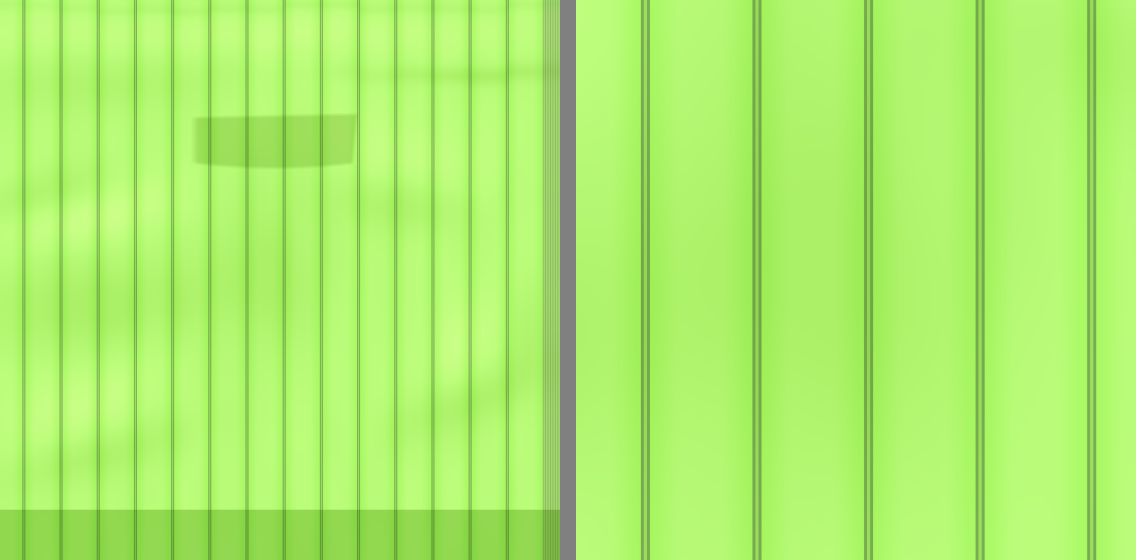
Left: the whole. Right: its middle third, enlarged.
Write a WebGL 1 fragment shader that draws this texture.

```glsl
precision highp float;
// Translucent lime ribbed panels: evenly spaced vertical double-line seams over
// soft cloudy shade, with a dim slot, a dark bottom rail and a finely ribbed right edge.
// Seams and ribs are box-filtered periodic lines; the clouds are sheared Gaussians.
uniform vec2 u_resolution;

const float SEAM_PERIOD = 0.06641;
const float SEAM_START = 0.0426;    // centre of the first seam
const float SEAM_OFFSET = 0.0018;   // each dark line from the seam centre
const float LINE_WIDTH = 0.0017;
const float SEAM_WIDTH = 0.0056;
const float RIB_START = 0.9690;
const float RIB_PERIOD = 0.0044;
const float RIB_WIDTH = 0.0016;
const float RAIL_TOP = 0.0898;
const float SLOT_BLUR = 0.0070;
const vec2 SLOT_MIN = vec2(0.347, 0.700);
const vec2 SLOT_MAX = vec2(0.637, 0.793);

const vec3 LIME = vec3(0.733, 0.990, 0.478);
const vec3 PALE = vec3(0.810, 1.000, 0.545);
const vec3 SHADE = vec3(0.672, 0.940, 0.405);
const vec3 EDGE_TINT = vec3(0.900, 0.985, 0.810);
const vec3 LINE_TINT = vec3(0.79, 0.77, 0.86);
const vec3 GAP_TINT = vec3(0.92, 0.90, 0.96);
const vec3 RIB_BASE_TINT = vec3(0.87, 0.86, 0.90);
const vec3 RIB_LINE_TINT = vec3(0.86, 0.85, 0.90);
const vec3 SLOT_TINT = vec3(0.850, 0.890, 0.750);
const vec3 RAIL_TINT = vec3(0.785, 0.860, 0.660);

float hash(vec2 p) {
  p = fract(p * vec2(0.1031, 0.1173));
  p += dot(p, p.yx + 33.33);
  return fract((p.x + p.y) * p.x * 17.31);
}

float noise(vec2 p) {
  vec2 i = floor(p), f = fract(p);
  f = f * f * (3.0 - 2.0 * f);
  return mix(mix(hash(i), hash(i + vec2(1.0, 0.0)), f.x),
             mix(hash(i + vec2(0.0, 1.0)), hash(i + 1.0), f.x), f.y);
}

// Integral of a unit-period stripe of relative width w
float stripeSum(float x, float w) {
  return floor(x) * w + min(fract(x), w);
}

// Pixel coverage of repeated lines centred at start + n * period
float lines(float x, float start, float period, float width, float px) {
  float w = width / period;
  float u = (x - start) / period + 0.5 * w;
  float h = 0.5 * px / period;
  return (stripeSum(u + h, w) - stripeSum(u - h, w)) / (2.0 * h);
}

float above(float x, float edge, float blur) {
  return clamp((x - edge) / blur + 0.5, 0.0, 1.0);
}

// Soft streak with a slope
float cloud(vec2 p, vec2 center, vec2 size, float slope) {
  vec2 d = p - center;
  d.y -= slope * d.x;
  d /= size;
  return exp(-dot(d, d));
}

float cloudShade(vec2 p) {
  float s = 0.0;
  s += 1.00 * cloud(p, vec2(0.17, 0.455), vec2(0.24, 0.085), 0.10);
  s += 0.85 * cloud(p, vec2(0.48, 0.52), vec2(0.11, 0.17), 0.0);
  s += 0.80 * cloud(p, vec2(0.71, 0.635), vec2(0.12, 0.050), -0.10);
  s += 0.90 * cloud(p, vec2(0.84, 0.285), vec2(0.13, 0.050), 0.35);
  s += 0.70 * cloud(p, vec2(0.94, 0.40), vec2(0.04, 0.10), 0.0);
  s += 0.85 * cloud(p, vec2(0.18, 0.190), vec2(0.16, 0.045), 0.28);
  s += 0.75 * cloud(p, vec2(0.07, 0.650), vec2(0.12, 0.040), 0.28);
  s += 0.90 * cloud(p, vec2(0.86, 0.866), vec2(0.21, 0.017), 0.0);
  s += 0.60 * cloud(p, vec2(0.17, 0.850), vec2(0.24, 0.050), 0.05);
  return s + 0.45 * cloud(p, vec2(0.5, 0.985), vec2(0.8, 0.010), 0.0);
}

float cloudGlow(vec2 p) {
  float s = 0.90 * cloud(p, vec2(0.16, 0.610), vec2(0.13, 0.050), 0.25);
  s += 0.70 * cloud(p, vec2(0.16, 0.290), vec2(0.13, 0.070), 0.35);
  s += 0.65 * cloud(p, vec2(0.83, 0.390), vec2(0.08, 0.080), 0.60);
  s += 0.50 * cloud(p, vec2(0.73, 0.720), vec2(0.14, 0.070), 0.0);
  return s + 0.55 * cloud(p, vec2(0.5, 0.940), vec2(0.65, 0.040), 0.0);
}

void main() {
  vec2 p = gl_FragCoord.xy / u_resolution;
  float px = 1.0 / u_resolution.x;
  float py = 1.0 / u_resolution.y;

  // Cloudy panels, each slightly displaced as if seen through its own rib
  float panel = (p.x - SEAM_START) / SEAM_PERIOD;
  float t = fract(panel);
  vec2 q = p + vec2(0.0, 0.016 * (hash(vec2(floor(panel) + 9.0, 3.0)) - 0.5));
  float grain = noise(q * vec2(22.0, 9.0)) - 0.5;
  float tone = cloudGlow(q) - cloudShade(q) + 0.28 * grain;
  vec3 color = mix(LIME, PALE, clamp(tone, 0.0, 1.0));
  color = mix(color, SHADE, clamp(-tone, 0.0, 1.0));
  float rim = 1.0 - smoothstep(0.0, 0.34, min(t, 1.0 - t));
  float ribs = above(p.x, RIB_START, px);
  color *= mix(vec3(1.0), EDGE_TINT, rim * (1.0 - ribs));

  // Dim slot with a bowed lower edge and a leaning right side
  float bow = (p.x - 0.49) / 0.145;
  float right = SLOT_MAX.x - 0.09 * (SLOT_MAX.y - p.y);
  float slot = above(p.x, SLOT_MIN.x, 2.0 * SLOT_BLUR) * above(right, p.x, SLOT_BLUR);
  slot *= above(p.y, SLOT_MIN.y + 0.009 * bow * bow, SLOT_BLUR);
  slot *= above(SLOT_MAX.y + 0.003 * bow, p.y, SLOT_BLUR);
  color *= mix(vec3(1.0), SLOT_TINT, slot);

  // Bottom rail, then seams and edge ribs
  color *= mix(vec3(1.0), RAIL_TINT, above(RAIL_TOP, p.y, py));
  float gap = lines(p.x, SEAM_START, SEAM_PERIOD, SEAM_WIDTH, px);
  float seam = lines(p.x, SEAM_START - SEAM_OFFSET, SEAM_PERIOD, LINE_WIDTH, px)
             + lines(p.x, SEAM_START + SEAM_OFFSET, SEAM_PERIOD, LINE_WIDTH, px);
  vec3 seamTint = mix(vec3(1.0), GAP_TINT, gap) * mix(vec3(1.0), LINE_TINT, seam);
  float rib = lines(p.x, RIB_START + 0.5 * RIB_WIDTH, RIB_PERIOD, RIB_WIDTH, px);
  vec3 ribTint = RIB_BASE_TINT * mix(vec3(1.0), RIB_LINE_TINT, rib);
  color *= mix(seamTint, ribTint, ribs);

  gl_FragColor = vec4(color, 1.0);
}
```
